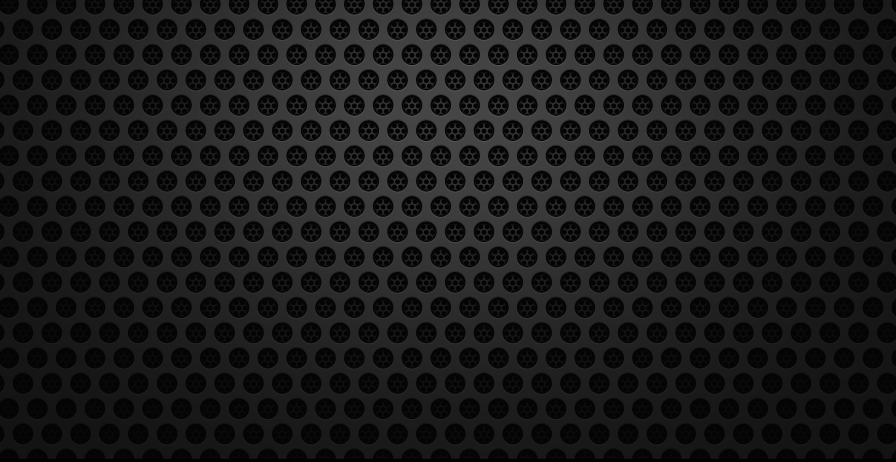
Write a WebGL 2 fragment shader that draws this pattern.

```glsl
#version 300 es
precision highp float;
// Dark perforated metal plate over a fine sieve, lit by a soft spot from above.

uniform vec2 u_resolution;
out vec4 fragColor;

// Lengths are fractions of the canvas width; y runs downward from the top edge.
const vec2 HOLE_PITCH = vec2(0.03216, 0.02822);   // column and row spacing
const vec2 FIRST_HOLE = vec2(0.0417, 0.0047);
const float HOLE_RADIUS = 0.0115;
const float RIM_WIDTH = 0.0011;
const vec2 SIEVE_PITCH = vec2(0.0069, 0.0060);
const float SIEVE_RADIUS = 0.0027;
const vec2 SIEVE_SHIFT = vec2(0.0, 0.0006);
const float BOTTOM_EDGE = 0.0035;

const vec2 SPOT_CENTER = vec2(0.5, 0.118);
const vec2 SPOT_SIZE = vec2(0.39, 0.275);
const vec3 PLATE_DARK = vec3(0.068);
const vec3 PLATE_LIGHT = vec3(0.272);
const vec3 SIEVE_DARK = vec3(0.026);
const vec3 SIEVE_LIGHT = vec3(0.215);
const vec3 HOLE_BLACK = vec3(0.016);
const float RIM_GLOW = 0.30;
const float RIM_SHADE = 0.25;

// Offset from the nearest point of a lattice with staggered rows.
vec2 staggeredCell(vec2 p, vec2 pitch) {
    float row = floor(p.y / pitch.y + 0.5);
    float x = p.x / pitch.x + 0.5 * mod(row, 2.0);
    return vec2((x - floor(x + 0.5)) * pitch.x, p.y - row * pitch.y);
}

// Smooth coverage of the region where the signed distance is negative.
float coverage(float dist, float pixel) {
    return 1.0 - smoothstep(-0.6 * pixel, 0.6 * pixel, dist);
}

void main() {
    float pixel = 1.0 / u_resolution.x;
    vec2 p = vec2(gl_FragCoord.x, u_resolution.y - gl_FragCoord.y) * pixel;

    // Broad spot of light
    vec2 toSpot = (p - SPOT_CENTER) / SPOT_SIZE;
    float spot = exp(-dot(toSpot, toSpot));
    vec3 plate = mix(PLATE_DARK, PLATE_LIGHT, spot);

    // Bevelled rim: shaded above each hole, lit below it
    vec2 local = staggeredCell(p - FIRST_HOLE, HOLE_PITCH);
    float radius = length(local);
    float holeDist = radius - HOLE_RADIUS;
    float facing = local.y / max(radius, 0.0001);
    float rim = coverage(abs(holeDist - 0.5 * RIM_WIDTH) - 0.5 * RIM_WIDTH, pixel);
    plate *= 1.0 + rim * (RIM_GLOW * max(facing, 0.0) - RIM_SHADE * max(-facing, 0.0));

    // Sieve seen through the hole, shadowed by the upper wall
    vec2 sieveLocal = local - SIEVE_SHIFT;
    float sieveDist = length(staggeredCell(sieveLocal, SIEVE_PITCH)) - SIEVE_RADIUS;
    float depthRadius = length(local - 2.0 * SIEVE_SHIFT) / HOLE_RADIUS;
    float lit = 1.0 - smoothstep(0.5, 1.0, depthRadius);
    vec3 web = mix(SIEVE_DARK, SIEVE_LIGHT, pow(spot, 1.3));
    web = mix(HOLE_BLACK, web, lit);
    vec3 inside = mix(web, HOLE_BLACK, coverage(sieveDist, pixel));

    // Compose, with a thin black strip along the bottom
    vec3 color = mix(plate, inside, coverage(holeDist, pixel));
    color *= 1.0 - coverage(gl_FragCoord.y * pixel - BOTTOM_EDGE, pixel);
    fragColor = vec4(color, 1.0);
}
```
